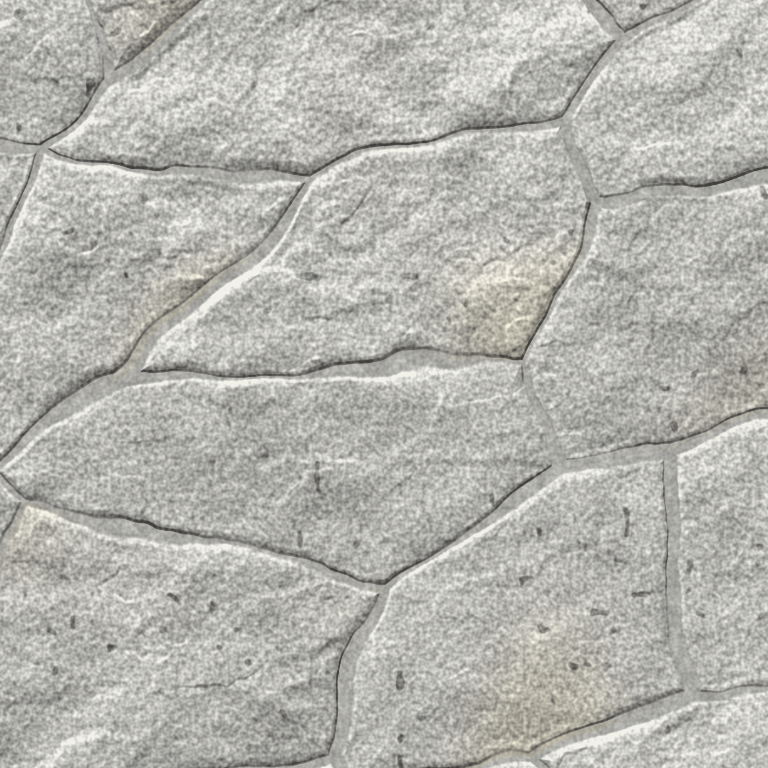
This texture is drawn by a three.js fragment shader. Its source:

```glsl
// Wall of large, pale grey flagstones with thin mortar joints, lit from above.
// Stretched, warped Voronoi cells give the stones; a height field of bevels,
// ledges and gradient noise is shaded by its slope, then grained and tinted.
varying vec2 vUv;

const vec2 LIGHT_DIR = vec2(-0.33, 0.944);
const vec2 STONE_DENSITY = vec2(2.0, 3.4);
const float STONE_TILT = 0.36;
const vec3 STONE_TINT = vec3(1.0, 0.998, 0.972);
const vec3 STAIN_TINT = vec3(1.03, 1.005, 0.91);
const vec3 SHADOW_TINT = vec3(1.0, 0.98, 0.93);

struct Stone {
  float edge;   // distance to the joint's centre line
  float joint;  // half width of the joint
  vec2 id;      // random pair for each stone
};

vec2 hash2(vec2 p) {
  vec3 q = fract(p.xyx * vec3(0.1031, 0.1030, 0.0973));
  q += dot(q, q.yzx + 33.33);
  return fract((q.xx + q.yz) * q.zy);
}

mat2 turn(float angle) {
  float c = cos(angle), s = sin(angle);
  return mat2(c, -s, s, c);
}

float cornerSlope(vec2 cell, vec2 offset) {
  float angle = 6.2832 * hash2(cell).x;
  return dot(vec2(cos(angle), sin(angle)), offset);
}

float gradientNoise(vec2 p) {
  vec2 i = floor(p), f = fract(p);
  vec2 u = f * f * f * (f * (f * 6.0 - 15.0) + 10.0);
  vec2 x = vec2(1.0, 0.0);
  float low = mix(cornerSlope(i, f), cornerSlope(i + x, f - x), u.x);
  float high = mix(cornerSlope(i + x.yx, f - x.yx), cornerSlope(i + 1.0, f - 1.0), u.x);
  return mix(low, high, u.y);
}

float fbm(vec2 p) {
  float sum = 0.0, amp = 1.0;
  for (int k = 0; k < 5; k++) {
    sum += amp * gradientNoise(p);
    p = turn(0.6) * p * 2.03 + 17.3;
    amp *= 0.52;
  }
  return sum;
}

vec2 site(vec2 cell) {
  return cell + 0.04 + 0.92 * hash2(cell + 23.0);
}

// Bends the joints in long curves and roughens their outline.
vec2 warp(vec2 p) {
  vec2 sway = vec2(gradientNoise(p * 3.1 + 4.7), gradientNoise(p * 3.1 + 31.2));
  vec2 chip = vec2(gradientNoise(p * 12.0 + 8.1), gradientNoise(p * 12.0 + 52.6));
  return p + 0.08 * sway + 0.013 * chip + 0.003 * gradientNoise(p * 43.0);
}

Stone findStone(vec2 p) {
  vec2 q = turn(STONE_TILT) * warp(p) * STONE_DENSITY + vec2(11.0, 6.0);
  vec2 base = floor(q), home = base, toHome = vec2(9.0);
  for (int y = -1; y <= 1; y++)
    for (int x = -1; x <= 1; x++) {
      vec2 cell = base + vec2(x, y), d = site(cell) - q;
      if (dot(d, d) < dot(toHome, toHome)) { toHome = d; home = cell; }
    }
  float edge = 9.0;
  for (int y = -2; y <= 2; y++)
    for (int x = -2; x <= 2; x++) {
      vec2 d = site(home + vec2(x, y)) - q, across = d - toHome;
      if (dot(across, across) > 0.0001)
        edge = min(edge, 0.5 * dot(d + toHome, across) / length(across * STONE_DENSITY));
    }
  float joint = 0.0045 + 0.013 * gradientNoise(p * 4.2 + 70.0);
  return Stone(edge, max(joint, 0.0012), hash2(home + 91.0));
}

// Split ledges: steps along stretched noise contours, only in patches.
float ledges(vec2 p, float density) {
  float contour = gradientNoise(turn(0.45) * p * density * vec2(0.5, 1.0))
                + 0.16 * gradientNoise(p * density * 3.0);
  float patchy = smoothstep(-0.1, 0.35, gradientNoise(p * 0.6 * density + 40.0));
  return patchy * smoothstep(-0.05, 0.05, contour);
}

float height(vec2 p) {
  Stone s = findStone(p);
  float inside = max(s.edge - s.joint, 0.0);
  float rim = clamp(0.6 + 1.3 * gradientNoise(p * 9.0 + 27.0), 0.15, 1.1);
  float bevel = rim * 0.0055 * smoothstep(0.0, 0.008, inside) + 0.007 * (1.0 - exp(-inside / 0.03));
  vec2 local = p + 7.0 * s.id;
  float face = mix(0.6, 1.4, s.id.x) * (0.0145 * fbm(local * 7.0)
             + 0.006 * ledges(local, 8.0) + 0.003 * ledges(local + 3.7, 17.0));
  return bevel + face * smoothstep(0.0, 0.015, inside);
}

void main() {
  vec2 p = vUv;
  Stone s = findStone(p);
  vec2 local = p + 7.0 * s.id, reach = LIGHT_DIR * 0.0014;
  float slope = (height(p - reach) - height(p + reach)) / 0.0028;
  float lit = slope / (1.0 + 0.5 * abs(slope));

  // Sandy grain, soft mottling and sparse dark pits.
  float grain = gradientNoise(p * 137.0) + 0.85 * gradientNoise(p * 229.0 + 9.0);
  float mottle = 0.06 * gradientNoise(local * 3.0) + 0.05 * gradientNoise(local * 14.0);
  float pits = smoothstep(0.36, 0.48, gradientNoise(local * 44.0))
             * smoothstep(0.0, 0.25, gradientNoise(local * 5.0 + 60.0));

  float stoneTone = 0.725 + 0.05 * (s.id.y - 0.5) + mottle + 0.2 * grain + 0.32 * lit - 0.24 * pits;
  float mortarTone = 0.67 + 0.11 * grain + 0.1 * gradientNoise(p * 45.0) + 0.15 * lit;
  float tone = mix(mortarTone, stoneTone, smoothstep(0.0, 0.004, s.edge - s.joint));

  // Broken contact shadow under the overhanging lower rims.
  float seam = 1.0 - smoothstep(0.0006, 0.0032, abs(s.edge - s.joint - 0.0012));
  float depth = clamp(0.22 + 0.3 * gradientNoise(p * 8.0 + 83.0), 0.06, 0.34);
  tone -= seam * mix(depth, 0.03, smoothstep(-0.3, 0.0, slope));

  float stain = smoothstep(0.1, 0.45, gradientNoise(local * 2.4 + 15.0));
  vec3 tint = mix(STONE_TINT, STAIN_TINT, 0.75 * stain);
  tint = mix(SHADOW_TINT, tint, smoothstep(0.3, 0.55, tone));
  gl_FragColor = vec4(clamp(tone, 0.26, 0.95) * tint, 1.0);
}
```
